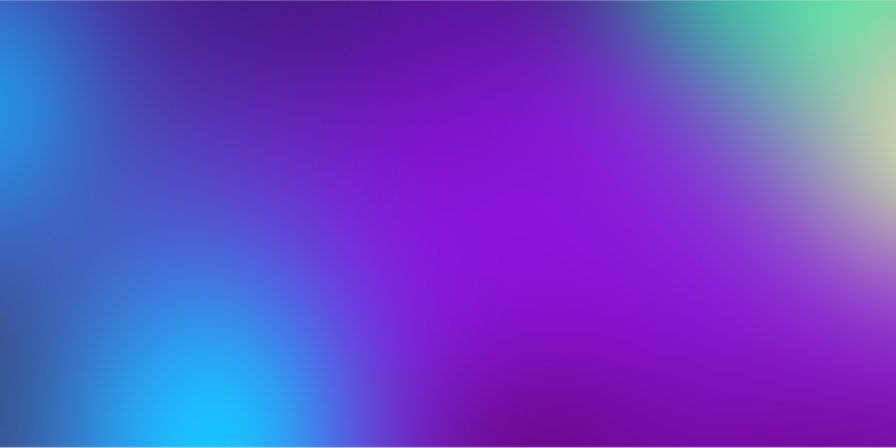
Reproduce this background procedurally as a Shadertoy shader.

```glsl
const vec3 VIOLET = vec3(0.55, 0.075, 0.865);
const vec3 INDIGO = vec3(0.31, 0.30, 0.73);
const vec3 NIGHT  = vec3(0.25, 0.09, 0.49);
const vec3 PLUM   = vec3(0.42, 0.03, 0.54);
const vec3 SLATE  = vec3(0.23, 0.28, 0.50);
const vec3 AZURE  = vec3(0.14, 0.58, 0.89);
const vec3 CYAN   = vec3(0.10, 0.76, 1.00);
const vec3 TEAL   = vec3(0.10, 0.62, 0.60);
const vec3 MINT   = vec3(0.28, 0.88, 0.65);
const vec3 CREAM  = vec3(0.82, 0.86, 0.66);

// Soft elliptical falloff: 1 at the centre, 1/e at the radius.
float glow(vec2 p, vec2 centre, vec2 radius) {
    vec2 d = (p - centre) / radius;
    return exp(-dot(d, d));
}

// Blends a glowing tint over a colour.
vec3 tint(vec3 base, vec3 hue, float strength, vec2 p, vec2 centre, vec2 radius) {
    return mix(base, hue, strength * glow(p, centre, radius));
}

void mainImage(out vec4 fragColor, in vec2 fragCoord) {
    // Height is one unit; x is scaled so that the width is two.
    vec2 p = fragCoord / iResolution.xy * vec2(2.0, 1.0);

    // Violet field with a cool wash on the left
    vec3 color = mix(VIOLET, INDIGO, 1.0 - smoothstep(0.1, 1.0, p.x));

    // Dark areas along the top and bottom
    color = tint(color, NIGHT, 0.85, p, vec2(0.62, 1.06), vec2(0.55, 0.35));
    color = tint(color, NIGHT, 0.70, p, vec2(1.30, 1.08), vec2(0.35, 0.20));
    color = tint(color, PLUM, 0.90, p, vec2(1.20, -0.03), vec2(0.35, 0.26));
    color = tint(color, PLUM, 0.80, p, vec2(1.85, -0.10), vec2(0.50, 0.28));

    // Left edge and the bright lower glow
    color = tint(color, SLATE, 0.95, p, vec2(-0.05, 0.12), vec2(0.25, 0.35));
    color = tint(color, AZURE, 0.97, p, vec2(-0.05, 0.76), vec2(0.25, 0.29));
    color = tint(color, CYAN, 1.00, p, vec2(0.47, 0.00), vec2(0.33, 0.42));

    // Upper right corner
    color = tint(color, TEAL, 0.75, p, vec2(1.62, 1.08), vec2(0.26, 0.25));
    color = tint(color, MINT, 1.00, p, vec2(1.90, 1.05), vec2(0.38, 0.45));
    color = tint(color, CREAM, 0.95, p, vec2(2.10, 0.70), vec2(0.30, 0.33));

    // Thin pale rims at the top and bottom
    float lowerRim = 1.0 - smoothstep(0.001, 0.004, p.y);
    float upperRim = smoothstep(0.996, 0.999, p.y);
    color = mix(color, vec3(0.85), 0.7 * lowerRim + 0.25 * upperRim);

    fragColor = vec4(color, 1.0);
}
```
